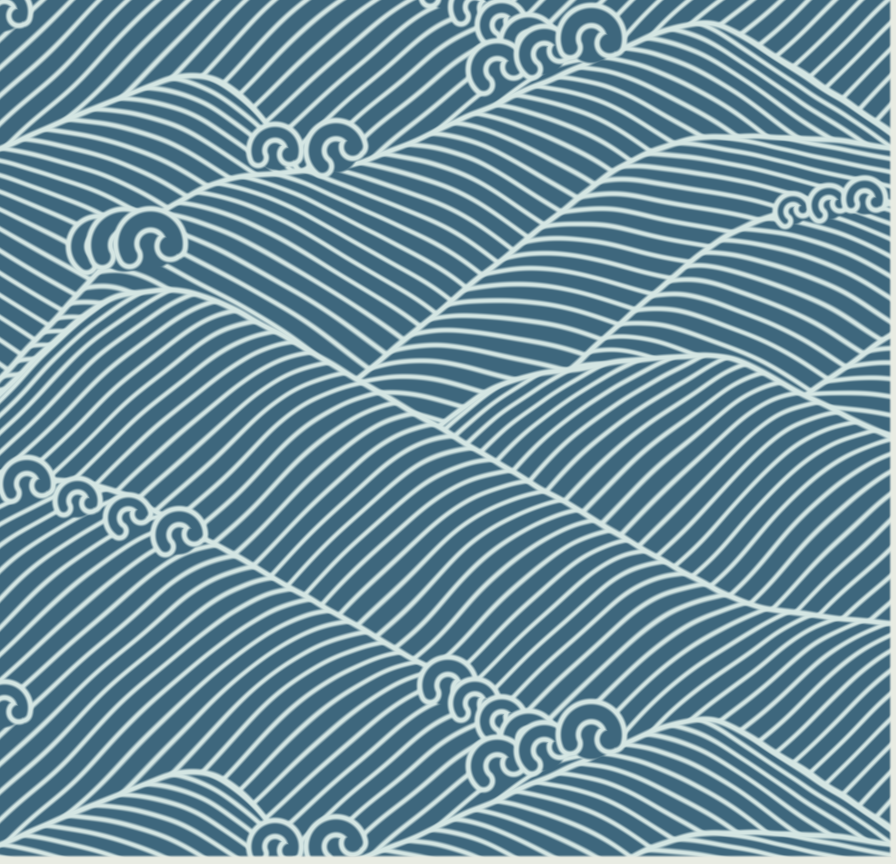
A WebGL 1 fragment shader for this pattern:

```glsl
precision highp float;
// Overlapping striped sea waves in cream line on blue, with small foam curls.
// Each wave is a soft bent ridge painted back to front; its stripes are level
// lines of a tilted plane that fold over near the ridge.

uniform vec2 u_resolution;

// Lengths are fractions of the canvas width; y runs downward.
const vec3 SEA = vec3(0.245, 0.405, 0.490);
const vec3 FOAM = vec3(0.830, 0.900, 0.890);
const vec3 PAPER = vec3(0.915, 0.925, 0.890);
const float PERIOD = 0.777;       // vertical repeat
const float PITCH = 0.0225;       // stripe spacing
const float HALF_LINE = 0.0026;
const float SOFTNESS = 0.0020;
const float RIDGE_ROUND = 0.035;
const float FOLD = 0.85;          // how strongly stripes turn at the ridge
const float FOLD_DEPTH = 0.045;
const float WOBBLE = 0.011;       // hand-drawn drift of the stripes
const vec2 MARGIN = vec2(0.9935, 0.9555);

float edgeSoftness() {
  return max(SOFTNESS, 0.7 / u_resolution.x);
}

float stroke(float d, float halfWidth) {
  float s = edgeSoftness();
  return 1.0 - smoothstep(halfWidth - s, halfWidth + s, abs(d));
}

float cover(float d) {
  float s = edgeSoftness();
  return smoothstep(-s, s, d);
}

vec2 gradientAt(vec2 cell) {
  float a = 6.2832 * fract(sin(dot(cell, vec2(127.1, 311.7))) * 43758.5);
  return vec2(cos(a), sin(a));
}

float gradientNoise(vec2 p) {
  vec2 i = floor(p), f = p - i;
  vec2 u = f * f * f * (f * (f * 6.0 - 15.0) + 10.0);
  vec2 e = vec2(1.0, 0.0);
  float low = mix(dot(gradientAt(i), f), dot(gradientAt(i + e), f - e), u.x);
  float high = mix(dot(gradientAt(i + e.yx), f - e.yx),
                   dot(gradientAt(i + 1.0), f - 1.0), u.x);
  return mix(low, high, u.y);
}

// Ridge height and slope: a line whose slope changes softly at four knots.
vec2 ridgeAt(float x, float start, float slope, vec4 knots, vec4 bends) {
  vec4 d = x - knots;
  vec4 r = sqrt(d * d + RIDGE_ROUND * RIDGE_ROUND);
  return vec2(start + slope * x + dot(bends, 0.5 * (d + r)),
              slope + dot(bends, 0.5 + 0.5 * d / r));
}

// One wave, filling everything below its ridge.
void paintWave(inout vec3 col, vec2 p, float start, float slope,
               vec4 knots, vec4 bends, float stripeSlope) {
  vec2 ridge = ridgeAt(p.x, start, slope, knots, bends);
  float depth = p.y - ridge.x + 0.0025 * gradientNoise(p * 24.0);
  if (depth < -0.02) return;
  vec2 normal = normalize(vec2(-stripeSlope, 1.0));
  float fold = FOLD * exp(-max(depth, 0.0) / FOLD_DEPTH);
  float phase = dot(p, normal) - FOLD_DEPTH * fold
              + WOBBLE * gradientNoise(p * 7.0 + start * 31.0);
  vec2 grad = normal + fold * vec2(-ridge.y, 1.0);
  float stripe = (fract(phase / PITCH) - 0.5) * PITCH / length(grad);
  float ridgeDistance = depth / sqrt(1.0 + ridge.y * ridge.y);
  vec3 body = mix(SEA, FOAM, stroke(stripe, HALF_LINE));
  col = mix(col, body, cover(ridgeDistance));
  col = mix(col, FOAM, stroke(ridgeDistance, HALF_LINE * 1.2));
}

// All waves of one vertical repeat, back to front.
void paintSea(inout vec3 col, vec2 p) {
  paintWave(col, p, 0.163, -0.45, vec4(0.228, 0.265, 0.31, 1.0), vec4(1.0, 0.7, 0.6, 0.0), 0.6);
  paintWave(col, p, 0.421, -1.1, vec4(0.17, 0.25, 0.39, 0.79), vec4(0.55, 0.55, -0.46, 1.14), 0.7);
  paintWave(col, p, 0.753, -0.83, vec4(0.70, 0.78, 0.92, 1.0), vec4(0.5, 0.38, 0.1, 0.0), 0.3);
  paintWave(col, p, 0.996, -0.92, vec4(0.80, 0.89, 1.0, 1.0), vec4(0.5, 0.46, 0.0, 0.0), 0.55);
  paintWave(col, p, 1.07, -0.7, vec4(1.0), vec4(0.0), 0.4);
  paintWave(col, p, 0.938, -0.95, vec4(0.545, 0.81, 0.905, 1.0), vec4(0.82, 0.73, -0.1, 0.0), -1.05);
  paintWave(col, p, 0.436, -1.02, vec4(0.115, 0.22, 0.827, 1.0), vec4(0.98, 0.64, -0.5, 0.0), -1.0);
  paintWave(col, p, 0.527, 0.08, vec4(0.12, 1.0, 1.0, 1.0), vec4(0.5, 0.0, 0.0, 0.0), -0.95);
}

// A row of hooked foam curls between two points.
void paintCurls(inout vec3 col, vec2 p, vec2 from, vec2 to, float count, float size) {
  for (int i = 0; i < 4; i++) {
    float k = float(i);
    if (k >= count) break;
    vec2 v = p - mix(from, to, k / max(count - 1.0, 1.0));
    v.y -= PERIOD * floor(v.y / PERIOD + 0.5);
    float r = size * (1.0 + 0.12 * sin(k * 2.4 + from.x * 40.0));
    v = vec2(v.x, -v.y) / r;
    float tilt = 0.35 + 0.3 * sin(k * 1.9 + from.y * 30.0);
    v = mat2(cos(tilt), -sin(tilt), sin(tilt), cos(tilt)) * v;
    vec2 tip = 0.66 * vec2(sin(1.9), cos(1.9));
    vec2 m = vec2(abs(v.x), v.y);
    float arc = tip.y * m.x > tip.x * m.y ? length(m - tip) : abs(length(v) - 0.66);
    float hook = min(arc - 0.29, length(v - tip * 0.82) - 0.36) * r;
    col = mix(col, SEA, cover((0.7 - length(v)) * r));
    col = mix(col, SEA, cover(-hook));
    col = mix(col, FOAM, stroke(hook, HALF_LINE * 1.15));
  }
}

void main() {
  vec2 p = vec2(gl_FragCoord.x, u_resolution.y - gl_FragCoord.y) / u_resolution.x;
  vec3 col = SEA;
  for (int j = -1; j <= 1; j++) paintSea(col, p - vec2(0.0, PERIOD * float(j)));
  paintCurls(col, p, vec2(0.307, 0.168), vec2(0.375, 0.168), 2.0, 0.032);
  paintCurls(col, p, vec2(0.110, 0.275), vec2(0.168, 0.272), 3.0, 0.040);
  paintCurls(col, p, vec2(0.885, 0.236), vec2(0.965, 0.222), 3.0, 0.023);
  paintCurls(col, p, vec2(0.030, 0.540), vec2(0.200, 0.597), 4.0, 0.028);
  paintCurls(col, p, vec2(0.500, 0.765), vec2(0.590, 0.825), 4.0, 0.030);
  paintCurls(col, p, vec2(0.555, 0.855), vec2(0.660, 0.820), 3.0, 0.035);
  paintCurls(col, p, vec2(0.005, 0.790), vec2(0.005, 0.790), 1.0, 0.030);
  vec2 outside = p - MARGIN;
  col = mix(col, PAPER, cover(max(outside.x, outside.y)));
  gl_FragColor = vec4(col, 1.0);
}
```
